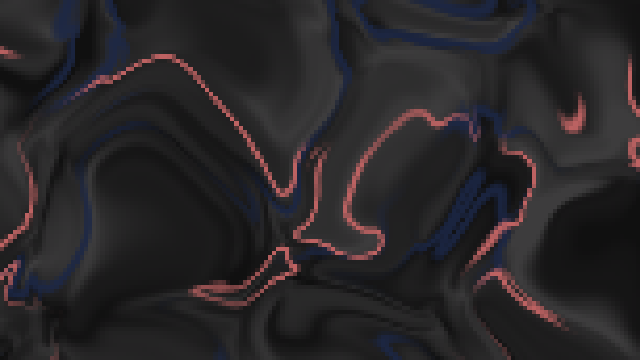
A Shadertoy shader for this background:

```glsl
#define CELL_ROWS 86.0
#define SCALE 2.1
#define FOLD 0.9
#define CORAL_WIDTH 0.0145
#define BLUE_WIDTH 0.027
#define TYPICAL_SLOPE 2.4
#define DARK vec3(0.062, 0.061, 0.062)
#define LIGHT vec3(0.238, 0.235, 0.238)
#define CORAL vec3(0.74, 0.385, 0.385)
#define BLUE vec3(0.11, 0.155, 0.28)

vec2 hash22(vec2 p) {
    vec3 h = fract(p.xyx * vec3(0.1031, 0.1030, 0.0973));
    h += dot(h, h.yzx + 33.33);
    return fract((h.xx + h.yz) * h.zy);
}

float cornerSlope(vec2 cell, vec2 offset, vec2 corner) {
    return dot(2.0 * hash22(cell + corner) - 1.0, offset - corner);
}

// Signed gradient noise
float noise(vec2 p) {
    p += 40.0;
    vec2 i = floor(p), f = fract(p);
    vec2 u = f * f * f * (f * (f * 6.0 - 15.0) + 10.0);
    float low = mix(cornerSlope(i, f, vec2(0, 0)), cornerSlope(i, f, vec2(1, 0)), u.x);
    float high = mix(cornerSlope(i, f, vec2(0, 1)), cornerSlope(i, f, vec2(1, 1)), u.x);
    return mix(low, high, u.y);
}

// Repeatedly displaced coordinates give the liquid folds
vec2 foldSpace(vec2 p) {
    float freq = 1.0;
    for (int i = 0; i < 4; i++) {
        vec2 q = p * freq + 7.3 * float(i);
        p += FOLD / freq * vec2(noise(q), noise(q + 19.7));
        freq *= 1.6;
    }
    return p;
}

// x: field of the coral veins, y: field of the blue veins
vec2 veinFields(vec2 p) {
    vec2 w = foldSpace(p * SCALE) * 0.9;
    return vec2(noise(w + 3.7), noise(w + 31.4));
}

// Soft vein coverage: thinner where the field is steep
float vein(float value, float slope, float width) {
    float d = abs(value) / mix(TYPICAL_SLOPE, slope, 0.7);
    return 1.0 - smoothstep(0.1 * width, width, d);
}

void mainImage(out vec4 fragColor, in vec2 fragCoord) {
    // Coarse square cells, in units of the canvas height
    vec2 p = (floor(fragCoord / iResolution.y * CELL_ROWS) + 0.5) / CELL_ROWS;

    // Central differences give the steepness of both fields
    vec2 field = veinFields(p);
    vec2 e = vec2(0.004, 0.0);
    vec2 dx = (veinFields(p + e.xy) - veinFields(p - e.xy)) / (2.0 * e.x);
    vec2 dy = (veinFields(p + e.yx) - veinFields(p - e.yx)) / (2.0 * e.x);
    vec2 slope = sqrt(dx * dx + dy * dy);

    // Smoky grey folds from broad to fine, partly following the veins
    vec2 w = foldSpace(p * SCALE);
    float shade = 0.46 + 0.4 * noise(w * 1.2 + 11.9);
    shade += 0.8 * noise(w * 2.3 + 5.1) + 0.4 * noise(w * 4.0 + 2.6);
    shade += 0.13 * sin(20.0 * field.x) - 0.12 * cos(20.0 * field.y);
    vec3 color = mix(DARK, LIGHT, clamp(shade, 0.0, 1.0));

    // Veins thin out and fade along their length
    float blueReach = smoothstep(-0.2, 0.05, noise(p * 2.6 + 23.0));
    float coralReach = smoothstep(-0.12, 0.06, noise(p * 2.2 + 14.5));
    float blueWidth = BLUE_WIDTH * mix(0.6, 1.0, blueReach);
    float coralWidth = CORAL_WIDTH * mix(0.6, 1.0, coralReach);
    color = mix(color, BLUE, 0.85 * blueReach * vein(field.y, slope.y, blueWidth));
    color = mix(color, CORAL, coralReach * vein(field.x, slope.x, coralWidth));

    fragColor = vec4(color, 1.0);
}
```
